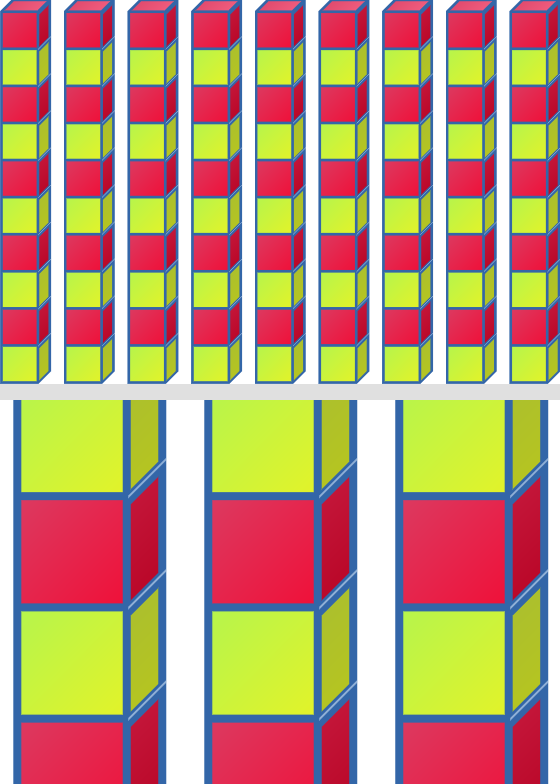
Top, the full canvas; bottom, a detail of the centre.
This pattern is drawn by a Shadertoy shader. Its source:

```glsl
const float COLUMNS_ACROSS = 8.797;  // canvas width in column pitches
const float CUBES = 10.0;
const vec2 FACE = vec2(0.573, 0.5825);
const float DEPTH = 0.186;
const float MARGIN = 0.023;
const float HALF_LINE = 0.021;
const float DIAGONAL = 0.70711;
const vec3 PAPER = vec3(1.0);
const vec3 OUTLINE = vec3(0.20, 0.40, 0.66);
const vec3 HIGHLIGHT = vec3(0.80, 0.88, 0.96);

float coverage(float dist, float pixel) {
    return clamp(0.5 - dist / pixel, 0.0, 1.0);
}

// Signed distance to the interval [low, high]
float intervalDistance(float x, float low, float high) {
    return max(low - x, x - high);
}

// Outer contour of a whole stack of cubes
float stackDistance(vec2 q, float height) {
    float upright = max(intervalDistance(q.x, 0.0, FACE.x + DEPTH),
                        intervalDistance(q.y, 0.0, height + DEPTH));
    float slanted = max(q.x - FACE.x - q.y, q.y - q.x - height);
    return max(upright, slanted * DIAGONAL);
}

float cubeRow(float y) {
    return clamp(floor(y / FACE.y), 0.0, CUBES - 1.0);
}

vec3 frontColor(float row, float shade) {
    vec3 lime = mix(vec3(0.71, 0.96, 0.30), vec3(0.89, 0.95, 0.16), shade);
    vec3 red = mix(vec3(0.86, 0.23, 0.38), vec3(0.94, 0.06, 0.22), shade);
    return mix(lime, red, mod(row, 2.0));
}

vec3 sideColor(float row, float shade) {
    vec3 lime = mix(vec3(0.67, 0.75, 0.18), vec3(0.71, 0.77, 0.13), shade);
    vec3 red = mix(vec3(0.77, 0.09, 0.23), vec3(0.73, 0.03, 0.16), shade);
    return mix(lime, red, mod(row, 2.0));
}

vec3 drawFront(vec3 color, vec2 q, float pixel) {
    float row = cubeRow(q.y);
    vec2 local = vec2(q.x, q.y - row * FACE.y);
    float dist = max(intervalDistance(local.x, HALF_LINE, FACE.x - HALF_LINE),
                     intervalDistance(local.y, HALF_LINE, FACE.y - HALF_LINE));
    vec2 uv = clamp(local / FACE, 0.0, 1.0);
    return mix(color, frontColor(row, 0.5 * (uv.x + 1.0 - uv.y)), coverage(dist, pixel));
}

vec3 drawSide(vec3 color, vec2 q, float pixel) {
    float x = q.x - FACE.x;
    float y = q.y - x;
    float row = cubeRow(y);
    float localY = y - row * FACE.y;

    float rise = intervalDistance(localY, 0.016, FACE.y - 0.064) * DIAGONAL;
    float dist = max(intervalDistance(x, HALF_LINE, DEPTH - HALF_LINE), rise);
    float shade = clamp(1.0 - localY / FACE.y, 0.0, 1.0);
    color = mix(color, sideColor(row, shade), coverage(dist, pixel));

    // Fine light seam between neighbouring cubes
    float seam = abs(localY - FACE.y + 0.012) * DIAGONAL - 0.005;
    seam = max(seam, intervalDistance(x, 0.008, DEPTH + HALF_LINE));
    float joined = 1.0 - step(CUBES - 1.0, row);
    return mix(color, HIGHLIGHT, 0.6 * joined * coverage(seam, pixel));
}

vec3 drawLid(vec3 color, vec2 q, float height, float pixel) {
    float y = q.y - height;
    float x = q.x - y;
    float across = intervalDistance(x, 0.03, FACE.x - 0.03) * DIAGONAL;
    float dist = max(across, intervalDistance(y, HALF_LINE, DEPTH - HALF_LINE));
    float shade = clamp(x / FACE.x, 0.0, 1.0);
    vec3 lid = mix(vec3(0.88, 0.29, 0.43), vec3(0.94, 0.36, 0.49), shade);
    return mix(color, lid, coverage(dist, pixel));
}

void mainImage(out vec4 fragColor, in vec2 fragCoord) {
    float pixel = COLUMNS_ACROSS / iResolution.x;
    vec2 p = fragCoord * pixel;
    vec2 q = vec2(fract(p.x), p.y) - MARGIN;
    float height = CUBES * FACE.y;

    float contour = stackDistance(q, height) - HALF_LINE;
    vec3 color = mix(PAPER, OUTLINE, coverage(contour, pixel));
    color = drawFront(color, q, pixel);
    color = drawSide(color, q, pixel);
    color = drawLid(color, q, height, pixel);
    fragColor = vec4(color, 1.0);
}
```
